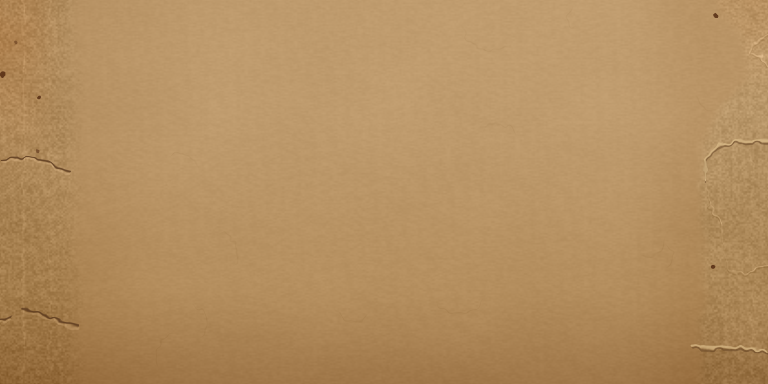
Give the GLSL for this texture, as a Shadertoy shader.

```glsl
// Aged tan parchment with worn side strips, creases, cracks and specks.

float hash(vec2 p) {
    return fract(sin(dot(p, vec2(127.1, 311.7))) * 43758.5453);
}

float noise(vec2 p) {
    vec2 i = floor(p), f = fract(p);
    f = f * f * (3.0 - 2.0 * f);
    return mix(mix(hash(i), hash(i + vec2(1, 0)), f.x),
               mix(hash(i + vec2(0, 1)), hash(i + vec2(1, 1)), f.x), f.y);
}

float fbm(vec2 p) {
    float sum = 0.0, gain = 0.5;
    for (int i = 0; i < 4; i++) {
        sum += gain * noise(p);
        p = p * 2.03 + 17.3;
        gain *= 0.5;
    }
    return sum;
}

float segment(vec2 p, vec2 a, vec2 b) {
    vec2 d = b - a;
    return length(p - a - d * clamp(dot(p - a, d) / dot(d, d), 0.0, 1.0));
}

float path(vec2 p, vec2 a, vec2 b, vec2 c, vec2 d, vec2 e) {
    return min(min(segment(p, a, b), segment(p, b, c)),
               min(segment(p, c, d), segment(p, d, e)));
}

float stroke(float d, float width, float pixel) {
    return 1.0 - smoothstep(width - 0.5 * pixel, width + pixel, d);
}

// Distance to the dark cracks of the left strip
float leftCracks(vec2 p) {
    float upper = path(p, vec2(0.0, 0.583), vec2(0.065, 0.591), vec2(0.13, 0.583),
                       vec2(0.15, 0.563), vec2(0.182, 0.555));
    float lower = path(p, vec2(0.057, 0.198), vec2(0.09, 0.19), vec2(0.117, 0.182),
                       vec2(0.156, 0.161), vec2(0.203, 0.151));
    return min(min(upper, lower), segment(p, vec2(0.0, 0.167), vec2(0.031, 0.177)));
}

// Distance to the pale torn ridges of the right strip
float rightRidges(vec2 p) {
    float hook = path(p, vec2(2.0, 0.635), vec2(1.914, 0.633), vec2(1.862, 0.615),
                      vec2(1.838, 0.583), vec2(1.836, 0.53));
    float base = path(p, vec2(1.805, 0.1), vec2(1.823, 0.094), vec2(1.88, 0.097),
                      vec2(1.927, 0.096), vec2(2.0, 0.086));
    return min(hook, base);
}

float faintFolds(vec2 p) {
    float side = path(p, vec2(1.836, 0.53), vec2(1.844, 0.479), vec2(1.875, 0.42),
                      vec2(1.885, 0.35), vec2(1.896, 0.297));
    float low = path(p, vec2(1.896, 0.297), vec2(1.94, 0.287), vec2(1.965, 0.295),
                     vec2(1.985, 0.305), vec2(2.0, 0.312));
    float top = path(p, vec2(2.0, 0.914), vec2(1.966, 0.89), vec2(1.955, 0.86),
                     vec2(1.98, 0.85), vec2(2.0, 0.83));
    return min(min(side, low), top);
}

vec3 paper(vec2 p) {
    vec3 col = mix(vec3(0.615, 0.455, 0.275), vec3(0.705, 0.555, 0.365), smoothstep(-0.08, 0.28, p.y));
    col = mix(col, vec3(0.75, 0.61, 0.43), smoothstep(0.15, 0.75, p.y));
    float edge = smoothstep(0.6, 0.1, p.x) + 0.8 * smoothstep(1.6, 1.85, p.x);
    return col - edge * vec3(0.035, 0.043, 0.047);
}

// Faint curved scratches scattered over the sheet
float scratches(vec2 p, float pixel) {
    float sum = 0.0;
    for (float i = 0.0; i < 12.0; i++) {
        vec2 q = p - vec2(2.0 * hash(vec2(i, 1.0)), hash(vec2(i, 2.0)));
        float turn = 6.28 * hash(vec2(i, 3.0));
        float arc = smoothstep(0.3, 0.8, dot(normalize(q + 0.0001), vec2(cos(turn), sin(turn))));
        sum += arc * stroke(abs(length(q) - 0.03 - 0.05 * hash(vec2(i, 4.0))), 0.001, pixel);
    }
    return sum;
}

float speck(vec2 p, vec2 centre, float radius, float pixel) {
    return stroke(length(p - centre) + 0.006 * (noise(p * 160.0) - 0.5), radius, pixel);
}

void mainImage(out vec4 fragColor, in vec2 fragCoord) {
    float pixel = 1.0 / iResolution.y;
    vec2 p = fragCoord / iResolution.xy * vec2(2.0, 1.0);
    vec2 rough = p + 0.012 * (vec2(noise(p * 70.0), noise(p * 70.0 + 31.0)) - 0.5);
    vec3 col = paper(p);

    // Worn strips with ragged inner borders
    float ragged = 0.05 * (fbm(p * 14.0) - 0.5);
    float left = smoothstep(0.225, 0.15, p.x + ragged);
    float border = 1.82 + 0.13 * smoothstep(0.62, 0.84, p.y) - 0.07 * smoothstep(0.84, 0.98, p.y);
    float right = smoothstep(border - 0.015, border + 0.025, p.x + ragged);
    float worn = max(left, right);
    col += left * vec3(-0.025, -0.02, -0.02) + right * vec3(0.0, 0.012, 0.015);

    // Rusty stains in the upper corners
    float stain = left * smoothstep(0.45, 0.95, p.y) * smoothstep(0.19, 0.02, p.x);
    stain += 0.6 * right * smoothstep(0.72, 0.95, p.y);
    col += stain * (0.4 + fbm(p * 9.0)) * vec3(0.0, -0.04, -0.055);

    // Mottling, fibres and fine grain
    float mottle = fbm(p * vec2(5.0, 7.0)) - 0.47;
    float fibre = noise(p * vec2(95.0, 230.0)) - 0.5;
    float grain = noise(p * 210.0) + 0.5 * noise(p * 110.0 + 9.0) - 0.75;
    col += mottle * (0.025 + 0.05 * worn) + fibre * 0.022 + grain * (0.013 + 0.07 * worn);
    col -= 0.022 * scratches(rough, pixel);

    // Vertical creases
    float crease = stroke(abs(rough.x - 0.062), 0.002, pixel) + 0.6 * stroke(abs(rough.x - 0.13), 0.002, pixel);
    crease += 0.6 * stroke(abs(rough.x - 1.96), 0.002, pixel) * smoothstep(0.64, 0.58, p.y);
    col += 0.06 * crease * noise(p * vec2(9.0, 30.0));

    // Cracks and folds, each lit along one side
    vec2 shift = vec2(0.0, 0.006);
    col += 0.07 * stroke(leftCracks(rough + shift), 0.002, pixel);
    col = mix(col, vec3(0.33, 0.2, 0.1), 0.75 * stroke(leftCracks(rough), 0.0015, pixel));
    col = mix(col, vec3(0.38, 0.25, 0.13), 0.5 * stroke(rightRidges(rough + shift), 0.002, pixel));
    col = mix(col, vec3(0.86, 0.74, 0.54), 0.7 * stroke(rightRidges(rough), 0.002, pixel));
    float fade = 0.3 + noise(p * 24.0);
    col -= 0.05 * fade * stroke(faintFolds(rough + shift), 0.0015, pixel);
    col += 0.08 * fade * stroke(faintFolds(rough), 0.0015, pixel);

    // Burnt specks
    float specks = speck(p, vec2(1.865, 0.958), 0.005, pixel) + speck(p, vec2(1.857, 0.305), 0.005, pixel);
    specks += speck(p, vec2(0.102, 0.747), 0.003, pixel) + speck(p, vec2(0.008, 0.805), 0.006, pixel);
    specks += 0.6 * speck(p, vec2(0.04, 0.89), 0.004, pixel) + 0.7 * speck(p, vec2(0.099, 0.607), 0.003, pixel);
    col = mix(col, vec3(0.33, 0.17, 0.07), 0.85 * min(specks, 1.0));

    fragColor = vec4(clamp(col, 0.0, 1.0), 1.0);
}
```
